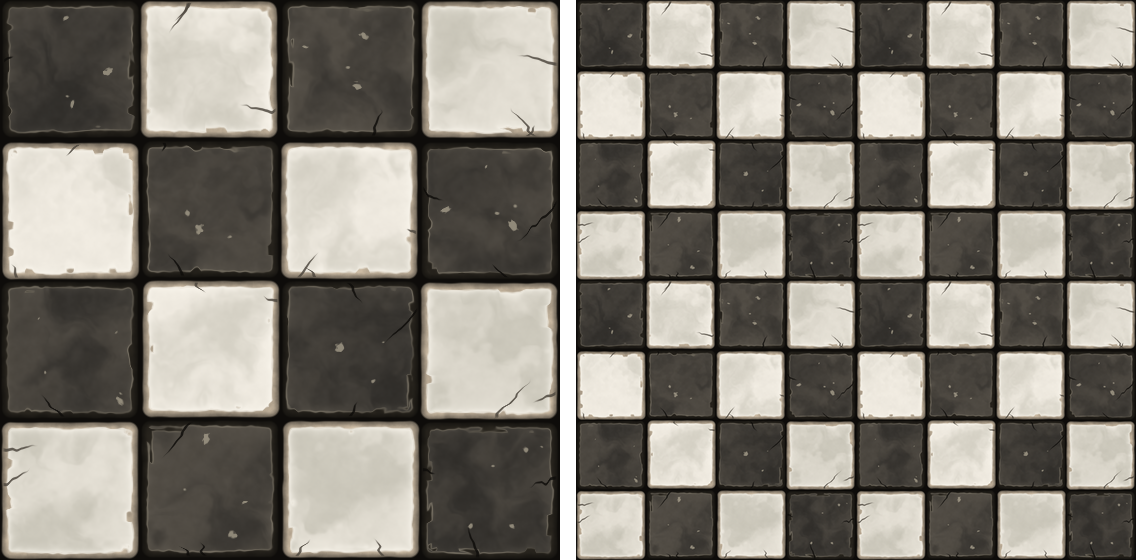
Left: one tile. Right: repeated 2 by 2.
This texture is drawn by a three.js fragment shader. Its source:

```glsl
varying vec2 vUv;

const float TILES = 4.0;          // repeats across and down
const float OUTER_HALF = 0.485;   // all lengths below are in tile units
const float FACE_HALF = 0.441;
const float OUTER_RADIUS = 0.065;
const float FACE_RADIUS = 0.03;
const float JITTER = 0.016;
const float SOFT = 0.009;
const float RIM_WIDTH = 0.007;
const float GLOW_WIDTH = 0.025;
const int SPECKS = 6;
const int CRACKS = 4;

const vec3 GROUT = vec3(0.055, 0.048, 0.038);
const vec3 DARK_LOW = vec3(0.195, 0.185, 0.170);
const vec3 DARK_HIGH = vec3(0.315, 0.295, 0.265);
const vec3 DARK_BEVEL = vec3(0.125, 0.113, 0.092);
const vec3 DARK_RIM = vec3(0.56, 0.53, 0.47);
const vec3 LIGHT_LOW = vec3(0.795, 0.780, 0.730);
const vec3 LIGHT_HIGH = vec3(0.935, 0.915, 0.875);
const vec3 LIGHT_BEVEL = vec3(0.60, 0.55, 0.48);
const vec3 LIGHT_RIM = vec3(0.99, 0.975, 0.94);
const vec3 SPECK = vec3(0.62, 0.59, 0.52);

float hash(vec2 p) {
  vec3 q = fract(p.xyx * 0.1031);
  q += dot(q, q.yzx + 33.33);
  return fract((q.x + q.y) * q.z);
}

vec2 hash2(vec2 p) {
  return vec2(hash(p), hash(p + 41.7));
}

float noise(vec2 p) {
  vec2 i = floor(p), f = fract(p);
  f = f * f * (3.0 - 2.0 * f);
  return mix(mix(hash(i), hash(i + vec2(1.0, 0.0)), f.x),
             mix(hash(i + vec2(0.0, 1.0)), hash(i + 1.0), f.x), f.y);
}

float fbm(vec2 p) {
  float sum = 0.0, gain = 0.5;
  for (int i = 0; i < 4; i++) {
    sum += gain * noise(p);
    p = p * 2.03 + 11.3;
    gain *= 0.5;
  }
  return sum / 0.9375;
}

float roundBox(vec2 p, float halfSize, float radius) {
  vec2 q = abs(p) - halfSize + radius;
  return length(max(q, 0.0)) + min(max(q.x, q.y), 0.0) - radius;
}

vec2 turn(vec2 p, float angle) {
  float c = cos(angle), s = sin(angle);
  return vec2(c * p.x - s * p.y, s * p.x + c * p.y);
}

// Small irregular chip somewhere on the face
float speck(vec2 p, vec2 seed) {
  vec2 shape = hash2(seed + 5.1);
  vec2 q = turn(p - (hash2(seed) - 0.5) * 0.76, shape.x * 6.28);
  q.y *= 1.0 + shape.x;
  float radius = mix(0.009, 0.036, shape.y * shape.y);
  float d = length(q) + (noise(q * 45.0 + seed) - 0.5) * radius - radius;
  return (1.0 - smoothstep(-SOFT, SOFT, d)) * step(0.4, hash(seed + 9.3));
}

// Tapered crack running inward from a random side
float crack(vec2 p, vec2 seed) {
  vec2 place = hash2(seed), shape = hash2(seed + 3.7);
  vec2 q = turn(p, floor(place.x * 4.0) * 1.5708);
  q -= vec2((place.y - 0.5) * 0.84, -0.475);
  float t = q.y / mix(0.07, 0.3, shape.x * shape.x);
  float wander = (noise(vec2(q.y * 28.0, 0.0) + seed) - 0.5) * 0.035;
  float d = abs(q.x - (shape.y - 0.5) * 2.2 * q.y - wander) - 0.008 * (1.0 - t);
  float span = smoothstep(-0.05, 0.05, t) * (1.0 - smoothstep(0.6, 1.0, t));
  return (1.0 - smoothstep(-0.002, SOFT, d)) * span * step(0.45, hash(seed + 7.9));
}

void main() {
  vec2 grid = vUv * TILES;
  vec2 id = mod(floor(grid), TILES);
  vec2 seed = id * 17.0 + 23.0;
  vec2 p = fract(grid) - 0.5 - (hash2(seed) - 0.5) * JITTER;
  vec2 n = p + seed;
  float light = 1.0 - mod(id.x + id.y, 2.0);

  // Tile outline and the worn edge of its face
  float outer = roundBox(p, OUTER_HALF, OUTER_RADIUS) + (noise(n * 11.0) - 0.5) * 0.008;
  float wear = (noise(n * 6.0) - 0.5) * 0.022 + (noise(n * 24.0) - 0.5) * 0.013;
  wear += 0.028 * smoothstep(0.7, 0.88, noise(n * 10.0 + 31.0));
  float face = roundBox(p, FACE_HALF, FACE_RADIUS) + wear;
  float tileMask = 1.0 - smoothstep(-SOFT, SOFT, outer);
  float faceMask = 1.0 - smoothstep(-SOFT, SOFT, face);

  // Cloudy face, each tile with its own tone
  float warp = fbm(n * 3.0 + 7.0);
  float clouds = smoothstep(0.25, 0.75, fbm(n * 2.4 + warp * 1.6));
  float tone = clamp(clouds * 0.75 + (hash(seed + 2.0) - 0.4) * 0.65, 0.0, 1.0);
  vec3 faceColor = mix(mix(DARK_LOW, DARK_HIGH, tone), mix(LIGHT_LOW, LIGHT_HIGH, tone), light);
  faceColor += (fbm(n * 16.0) - 0.5) * 0.035;

  // Bevel, darker toward the joint
  float lift = smoothstep(0.0, 0.045, -outer);
  vec3 bevel = mix(DARK_BEVEL, LIGHT_BEVEL, light) * mix(0.78, 1.18, lift);
  bevel *= 0.82 + 0.36 * fbm(n * 14.0 + 3.0);
  vec3 color = mix(bevel, faceColor, faceMask);

  // Bright rim and the glow inside it
  float rim = exp(-pow(face / RIM_WIDTH, 2.0)) * mix(0.2, 1.0, noise(n * 8.0 + 13.0));
  float glow = exp(-max(-face, 0.0) / GLOW_WIDTH) * faceMask;
  color = mix(color, mix(DARK_RIM, LIGHT_RIM, light), max(rim * 0.8, glow * mix(0.12, 0.75, light)));

  // Chips on dark tiles, cracks on all
  for (int i = 0; i < SPECKS; i++) {
    float chip = speck(p, seed + float(i) * 5.3 + 60.0);
    color = mix(color, SPECK, chip * faceMask * (1.0 - light) * 0.85);
  }
  for (int i = 0; i < CRACKS; i++) {
    float line = crack(p, seed + float(i) * 7.1 + 90.0);
    color = mix(color, mix(GROUT, LIGHT_BEVEL * 0.5, light), line * 0.85);
  }

  // Joint between the tiles
  gl_FragColor = vec4(mix(GROUT, color, tileMask), 1.0);
}
```
